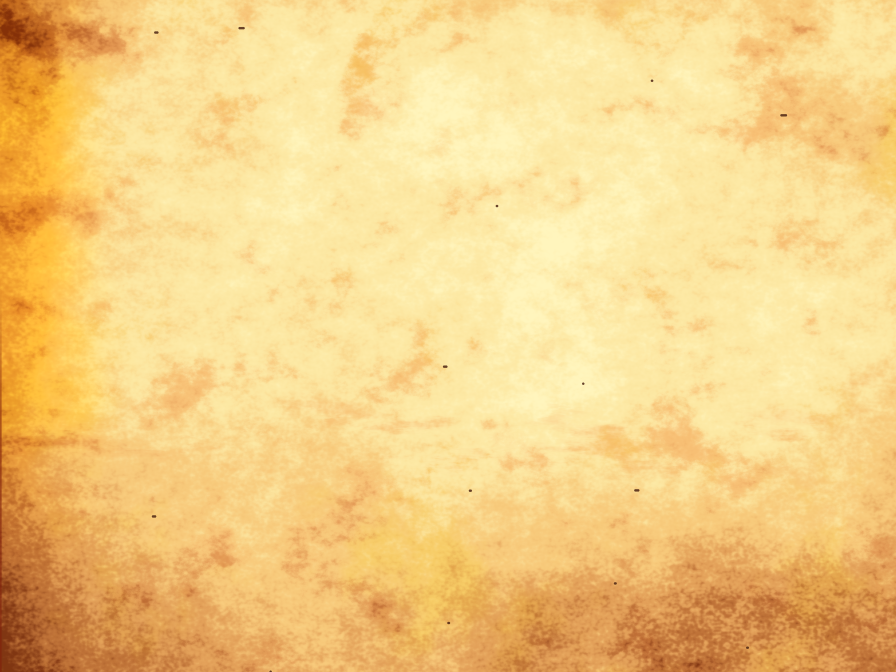
A WebGL 2 fragment shader for this texture:

```glsl
#version 300 es
precision highp float;
// Aged parchment: cream paper with mottled stains, burnt edges, fine grain and a few specks.
uniform vec2 u_resolution;
out vec4 outColor;

vec2 hash2(vec2 cell) {
  uvec2 q = uvec2(ivec2(cell)) * uvec2(1597u, 3813u);
  uint n = (q.x ^ q.y) * 747796u + 28913u;
  n = (n ^ (n >> 15)) * 277803u;
  n ^= n >> 13;
  uint m = (n ^ (n >> 9)) * 668265u + 3747u;
  m ^= m >> 14;
  return vec2(n & 65535u, m & 65535u) / 65535.0;
}

float cornerSlope(vec2 cell, vec2 offset) {
  float angle = 6.28319 * hash2(cell).x;
  return dot(vec2(cos(angle), sin(angle)), offset);
}

float gradientNoise(vec2 p) {
  vec2 i = floor(p), f = p - i;
  vec2 w = f * f * f * (f * (f * 6.0 - 15.0) + 10.0);
  vec2 e = vec2(1, 0);
  float low = mix(cornerSlope(i, f), cornerSlope(i + e, f - e), w.x);
  float high = mix(cornerSlope(i + e.yx, f - e.yx), cornerSlope(i + 1.0, f - 1.0), w.x);
  return mix(low, high, w.y);
}

float fbm(vec2 p) {
  float sum = 0.0, amplitude = 0.5;
  for (int i = 0; i < 6; i++) {
    sum += amplitude * gradientNoise(p);
    p = mat2(1.6, 1.2, -1.2, 1.6) * p + 17.3;
    amplitude *= 0.58;
  }
  return sum;
}

// Tone 0 is bleached paper, tone 1 is scorched brown.
vec3 paperRamp(float tone) {
  vec3 c = mix(vec3(1.0, 0.96, 0.74), vec3(0.99, 0.91, 0.64), smoothstep(0.0, 0.2, tone));
  c = mix(c, vec3(0.97, 0.79, 0.48), smoothstep(0.18, 0.42, tone));
  c = mix(c, vec3(0.89, 0.63, 0.35), smoothstep(0.40, 0.62, tone));
  c = mix(c, vec3(0.75, 0.45, 0.22), smoothstep(0.60, 0.80, tone));
  return mix(c, vec3(0.50, 0.21, 0.07), smoothstep(0.78, 1.05, tone));
}

// Small dark fibres, at most one in each cell of a coarse grid.
float specks(vec2 p) {
  float pixel = 1.0 / u_resolution.y, cover = 0.0;
  vec2 home = floor(p * 6.0);
  for (int k = 0; k < 9; k++) {
    vec2 cell = home + vec2(k % 3 - 1, k / 3 - 1);
    vec2 place = hash2(cell + 91.0), kind = hash2(cell + 407.0);
    vec2 d = p - (cell + place) / 6.0;
    float halfLength = 0.0035 * kind.y * kind.y;
    d.x -= clamp(d.x, -halfLength, halfLength);
    float body = 1.0 - smoothstep(0.0008, 0.0008 + 1.3 * pixel, length(d));
    cover = max(cover, body * step(kind.x, 0.22));
  }
  return cover;
}

void main() {
  vec2 p = gl_FragCoord.xy / u_resolution.y;
  float width = u_resolution.x / u_resolution.y;

  // Mottling at several scales
  float clouds = fbm(p * 3.2 + 5.0);
  float blotches = fbm(p * vec2(6.5, 8.0) + 31.0);
  float fibres = fbm(p * vec2(26.0, 34.0) + 63.0);
  float grain = gradientNoise(p * vec2(95.0, 125.0)) + gradientNoise(p * vec2(170.0, 200.0) + 40.0);
  vec2 q = p + 0.16 * vec2(clouds, blotches);

  // Burnt edges and corners
  float left = exp(-max(q.x, 0.0) / 0.115);
  float bottom = smoothstep(0.50, -0.08, q.y);
  float tone = 0.155 + 0.40 * left + 0.42 * bottom;
  tone += 0.13 * exp(-max(1.0 - q.y, 0.0) / 0.05);
  tone += 0.13 * exp(-max(width - q.x, 0.0) / 0.13);
  tone += 0.30 * exp(-length(q - vec2(0.0, 1.0)) / 0.13);
  tone += 0.17 * exp(-length(q) / 0.22);
  vec2 patchOffset = (q - vec2(0.83 * width, 0.07)) / vec2(0.24, 0.10);
  float darkPatch = exp(-dot(patchOffset, patchOffset));
  tone += 0.20 * darkPatch;

  // Rosy stains and a faint horizontal crease band
  float stain = smoothstep(0.08, 0.40, blotches + 0.3 * fibres);
  float band = exp(-pow((q.y - 0.34) / 0.05, 2.0));
  float streak = band * smoothstep(0.02, 0.35, fbm(p * vec2(5.0, 20.0) + 11.0));
  tone += 0.11 * stain + 0.13 * streak;

  // Texture deepens where the paper is darker
  float depth = smoothstep(0.25, 0.85, tone);
  tone += 0.34 * clouds + 0.17 * blotches + 0.20 * fibres;
  tone += grain * (0.05 + 0.05 * depth + 0.05 * darkPatch);

  // Orange cast on the left, rose cast in the stains
  vec3 color = paperRamp(clamp(tone, 0.0, 1.1));
  float orange = smoothstep(0.15, 0.75, left) * smoothstep(0.05, 0.5, p.y);
  color *= mix(vec3(1), vec3(1.04, 0.94, 0.48), orange);
  color *= mix(vec3(1), vec3(1.0, 0.95, 0.95), max(stain, streak));
  float golden = smoothstep(0.0, 0.3, fbm(p * 4.0 + 83.0)) * smoothstep(0.2, 0.45, tone);
  color *= mix(vec3(1), vec3(1.0, 1.02, 0.84), golden);

  // Thin red rim and specks
  float rim = (1.0 - smoothstep(0.001, 0.004, p.x)) * smoothstep(0.6, 0.35, p.y);
  color = mix(color, vec3(0.50, 0.12, 0.04), 0.6 * rim);
  color = mix(color, vec3(0.30, 0.14, 0.07), 0.85 * specks(p));
  outColor = vec4(clamp(color, 0.0, 1.0), 1.0);
}
```
